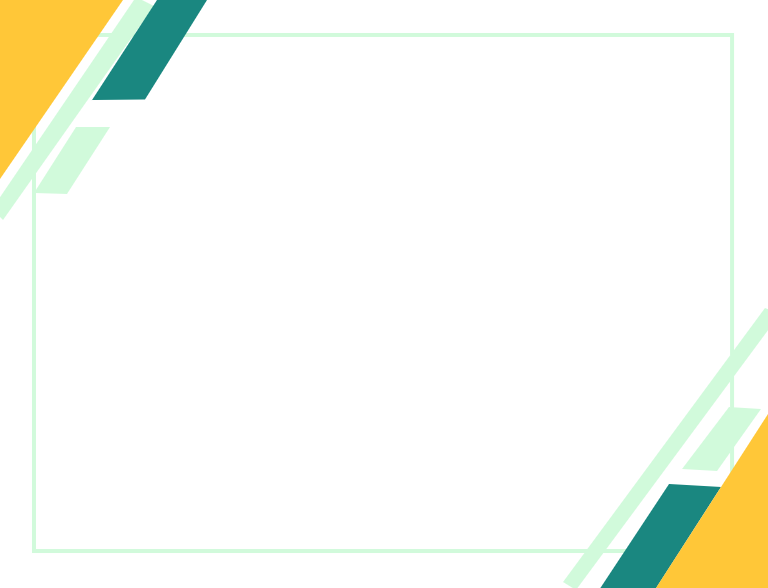
Reproduce this background procedurally as a WebGL 1 fragment shader.

```glsl
precision highp float;

uniform vec2 u_resolution;

#define ASPECT 1.3061
#define PAPER vec3(1.0)
#define GOLD vec3(1.0, 0.78, 0.22)
#define MINT vec3(0.82, 0.98, 0.86)
#define TEAL vec3(0.10, 0.53, 0.50)
#define FRAME_CENTER vec2(0.6514, 0.5017)
#define FRAME_HALF vec2(0.5936, 0.4388)
#define FRAME_HALF_WIDTH 0.0034

// Signed distance to the line a-b, positive on its left
float edge(vec2 p, vec2 a, vec2 b) {
  vec2 dir = normalize(b - a);
  return dot(p - a, vec2(-dir.y, dir.x));
}

// Convex quad with clockwise corners, negative inside
float quad(vec2 p, vec2 a, vec2 b, vec2 c, vec2 d) {
  return max(max(edge(p, a, b), edge(p, b, c)),
             max(edge(p, c, d), edge(p, d, a)));
}

// Rectangular outline with square corners
float frame(vec2 p) {
  vec2 q = abs(p - FRAME_CENTER) - FRAME_HALF;
  return abs(max(q.x, q.y)) - FRAME_HALF_WIDTH;
}

// Smooth coverage, about one pixel wide
float fill(float dist) {
  return clamp(0.5 - dist * u_resolution.y, 0.0, 1.0);
}

void main() {
  // Canvas height is one unit
  vec2 p = gl_FragCoord.xy / u_resolution * vec2(ASPECT, 1.0);

  // Long slanted stripes
  float stripes = min(
    quad(p, vec2(0.2313, 1.0051), vec2(0.2619, 0.9898),
            vec2(0.0051, 0.6259), vec2(-0.0136, 0.6446)),
    quad(p, vec2(1.3010, 0.4762), vec2(1.3265, 0.4660),
            vec2(0.9796, -0.0034), vec2(0.9575, 0.0102)));

  // Short pale blocks
  float paleBlocks = min(
    quad(p, vec2(0.1293, 0.7840), vec2(0.1871, 0.7840),
            vec2(0.1139, 0.6701), vec2(0.0578, 0.6718)),
    quad(p, vec2(1.2398, 0.3078), vec2(1.2942, 0.3044),
            vec2(1.2194, 0.1990), vec2(1.1599, 0.2024)));

  // Dark blocks running off the top and bottom
  float darkBlocks = min(
    quad(p, vec2(0.2735, 1.01), vec2(0.3583, 1.01),
            vec2(0.2466, 0.8308), vec2(0.1565, 0.8299)),
    quad(p, vec2(1.1378, 0.1769), vec2(1.2262, 0.1718),
            vec2(1.1094, -0.01), vec2(1.0144, -0.01)));

  // Solid corner triangles
  float corners = min(
    edge(p, vec2(0.2092, 1.0), vec2(0.0, 0.6956)),
    edge(p, vec2(1.1156, 0.0), vec2(1.3061, 0.2959)));

  // Layers from back to front
  float pale = min(frame(p), min(stripes, paleBlocks));
  vec3 color = mix(PAPER, MINT, fill(pale));
  color = mix(color, TEAL, fill(darkBlocks));
  color = mix(color, GOLD, fill(corners));
  gl_FragColor = vec4(color, 1.0);
}
```
